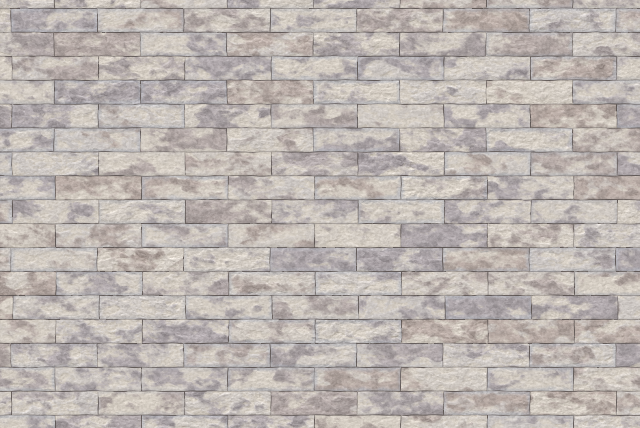
Reproduce this texture procedurally as a WebGL 2 fragment shader.

```glsl
#version 300 es
precision highp float;

uniform vec2 u_resolution;
out vec4 fragColor;

// Lengths are fractions of the canvas height
#define BRICK vec2(0.2019, 0.0559)
#define START vec2(0.135, 0.65)
#define JOINT_HALF 0.0010
#define WOBBLE 0.0004
#define RELIEF 0.36
#define GRAIN 0.07
#define CREAM vec3(0.835, 0.805, 0.765)
#define PALE vec3(0.79, 0.77, 0.76)
#define MAUVE vec3(0.69, 0.66, 0.675)
#define TAN vec3(0.73, 0.675, 0.65)
#define BLUE_GREY vec3(0.70, 0.71, 0.745)
#define JOINT_COLOR vec3(0.36, 0.33, 0.32)

vec3 hash3(vec2 p) {
  vec3 q = fract(vec3(p.xyx) * vec3(0.1031, 0.1030, 0.0973));
  q += dot(q, q.yxz + 33.33);
  return fract((q.xxy + q.yzz) * q.zyx);
}

// Cellular noise: random cell values blended by distance to their centres
float cellNoise(vec2 p) {
  vec2 cell = floor(p), local = fract(p);
  float total = 0.0, weights = 0.0;
  for (int y = -1; y <= 1; y++) {
    for (int x = -1; x <= 1; x++) {
      vec2 o = vec2(x, y);
      vec3 h = hash3(cell + o);
      vec2 d = o + h.xy - local;
      float w = exp(-7.0 * dot(d, d));
      total += w * h.z;
      weights += w;
    }
  }
  return total / max(weights, 1e-6);
}

float layeredNoise(vec2 p) {
  float sum = 0.0, amp = 0.5;
  for (int i = 0; i < 4; i++) {
    sum += amp * cellNoise(p);
    p = mat2(1.6, 1.2, -1.2, 1.6) * p + 17.3;
    amp *= 0.56;
  }
  return sum / 1.025;
}

vec2 waves(vec2 p) {
  return sin(p.yx * vec2(71.0, 47.0) + 2.0 * sin(p * 29.0))
       + 0.6 * sin(p.yx * vec2(163.0, 139.0) + p * 61.0);
}

void main() {
  vec2 p = gl_FragCoord.xy / u_resolution.y;
  float pixel = 1.0 / u_resolution.y;

  // Running bond, rows counted downwards from the top edge
  vec2 q = p + WOBBLE * waves(p);
  vec2 grid = vec2(q.x / BRICK.x - START.x, (1.0 - q.y) / BRICK.y + START.y);
  float row = floor(grid.y);
  grid.x -= 0.5 * mod(row + 1.0, 2.0) + 0.03 * (hash3(vec2(row, 7.0)).x - 0.5);
  vec2 id = floor(grid), local = fract(grid);
  vec3 tone = hash3(id + 40.0), shape = hash3(id + 91.0);
  vec2 edge = min(local, 1.0 - local) * BRICK;
  float edgeDist = min(edge.x, edge.y);

  // Feathered mineral stains, placed differently on each brick
  vec2 face = p + 0.002 * waves(p * 0.8) + tone.xy * 9.0;
  float blotch = layeredNoise(face * vec2(19.0, 34.0));
  vec2 rough = face * vec2(42.0, 80.0) + 5.0;
  float bump = layeredNoise(rough);
  float lean = (shape.x - 0.5) * (local.x - 0.5) * 0.4;
  float cover = blotch + lean + (tone.x - 0.5) * 0.32 + 0.35 * (bump - 0.5);
  float stain = smoothstep(0.40, 0.70, cover);

  // Split-face relief lit from above
  float slope = bump - layeredNoise(rough + vec2(-0.06, 0.25));

  vec3 color = mix(CREAM, PALE, tone.y * smoothstep(0.3, 0.6, bump));
  color = mix(color, mix(MAUVE, TAN, smoothstep(0.3, 0.95, tone.z)), stain * 0.95);
  color *= 1.0 - 0.12 * stain * smoothstep(0.45, 0.68, bump);
  float rim = 1.0 - smoothstep(0.0, 0.012, edgeDist + 0.014 * (bump - 0.5));
  color = mix(color, BLUE_GREY, rim * 0.6 * smoothstep(0.3, 0.9, shape.y));
  color += RELIEF * slope * mix(0.5, 1.0, shape.z);

  // Chipped ridge across some faces
  float ridge = local.y - 0.25 - 0.5 * shape.x
              + (shape.y - 0.5) * 1.2 * (local.x - 0.5) + 0.6 * (bump - 0.5);
  float chipped = step(0.55, shape.z) * smoothstep(0.42, 0.6, blotch + 0.12 * shape.x);
  color -= chipped * 0.8 * ridge * exp(-80.0 * ridge * ridge);

  // Fine grain and rounded lower edge
  color += GRAIN * (cellNoise(p * 230.0) - 0.5);
  color *= 1.0 - 0.05 * smoothstep(0.86, 1.0, local.y);

  // Thin dry joints of uneven depth
  float width = JOINT_HALF * (0.6 + 0.8 * bump);
  float joint = 1.0 - smoothstep(width - pixel * 0.6, width + pixel * 0.6, edgeDist);
  float depth = mix(0.4, 1.0, smoothstep(0.35, 0.6, blotch));
  color = mix(color, JOINT_COLOR, joint * depth);

  fragColor = vec4(clamp(color, 0.0, 1.0), 1.0);
}
```
